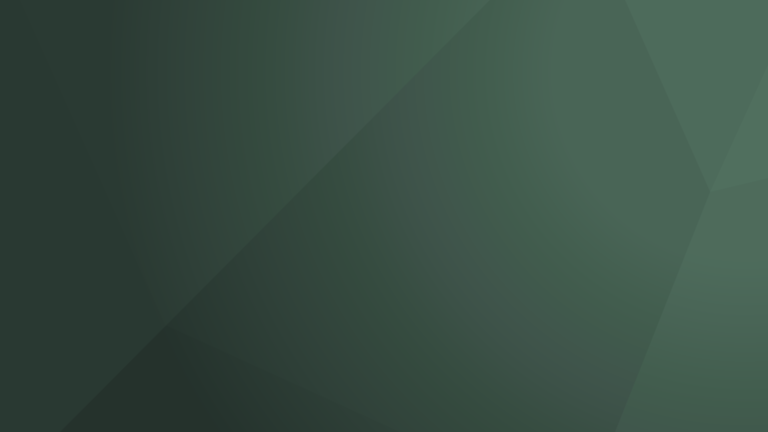
A Shadertoy shader for this background:

```glsl
const vec3 DEEP = vec3(0.149, 0.204, 0.180);
const vec3 GLOW = vec3(0.286, 0.396, 0.337);
const vec3 BAND_TINT = vec3(0.007, -0.001, 0.008);

// Positions are in units of the canvas height
const vec2 GLOW_CENTER = vec2(1.725, 0.835);
const float GLOW_INNER = 0.44;
const float GLOW_OUTER = 1.48;

const vec2 RIDGE_FOOT = vec2(0.139, 0.0);
const vec2 RIDGE_TOP = vec2(1.134, 1.0);
const vec2 LEFT_CORNER = vec2(0.382, 0.248);
const vec2 LEFT_TOP = vec2(0.046, 1.0);
const vec2 FLOOR_END = vec2(0.926, 0.0);
const vec2 APEX = vec2(1.644, 0.556);
const vec2 WEDGE_TOP = vec2(1.447, 1.0);
const vec2 WEDGE_FOOT = vec2(1.424, 0.0);
const vec2 RIM = vec2(1.778, 0.850);
const vec2 SHELF = vec2(1.778, 0.588);

// Light added by each facet
const float RIDGE_LIGHT = 0.12;
const float LEFT_LIGHT = -0.025;
const float FLOOR_LIGHT = -0.04;
const float WEDGE_LIGHT = 0.12;
const float TRIANGLE_LIGHT = 0.21;
const float LOWER_LIGHT = 0.13;

// Smooth coverage of the half plane to the left of the line a -> b
float leftOf(vec2 p, vec2 a, vec2 b) {
    vec2 along = normalize(b - a);
    float dist = dot(p - a, vec2(-along.y, along.x));
    float pixel = 1.0 / iResolution.y;
    return smoothstep(-pixel, pixel, dist);
}

// Sum of the light from all the flat facets
float facetLight(vec2 p) {
    float ridge = leftOf(p, RIDGE_FOOT, RIDGE_TOP);
    float leftSide = leftOf(p, LEFT_CORNER, LEFT_TOP);
    float ground = leftOf(p, FLOOR_END, LEFT_CORNER);
    float wedge = leftOf(p, WEDGE_TOP, APEX);
    float lower = leftOf(p, APEX, WEDGE_FOOT);
    float rim = leftOf(p, RIM, APEX);
    float shelf = leftOf(p, APEX, SHELF);

    float light = ridge * (RIDGE_LIGHT + LEFT_LIGHT * leftSide);
    light += FLOOR_LIGHT * ground * (1.0 - ridge);
    light += WEDGE_LIGHT * wedge * (1.0 - rim);
    light += TRIANGLE_LIGHT * rim * shelf;
    light += LOWER_LIGHT * lower * (1.0 - shelf);
    return light;
}

// Faint alternation of hue through the middle tones
vec3 bandTint(float level) {
    float offset = level - 0.65;
    return BAND_TINT * cos(15.0 * offset) * exp(-12.0 * offset * offset);
}

void mainImage(out vec4 fragColor, in vec2 fragCoord) {
    vec2 p = fragCoord / iResolution.y;

    // Round glow fading to the lower left
    float radius = length(p - GLOW_CENTER);
    float fade = clamp((GLOW_OUTER - radius) / (GLOW_OUTER - GLOW_INNER), 0.0, 1.0);

    float level = fade + facetLight(p);
    vec3 color = mix(DEEP, GLOW, level) + bandTint(level);
    fragColor = vec4(color, 1.0);
}
```
